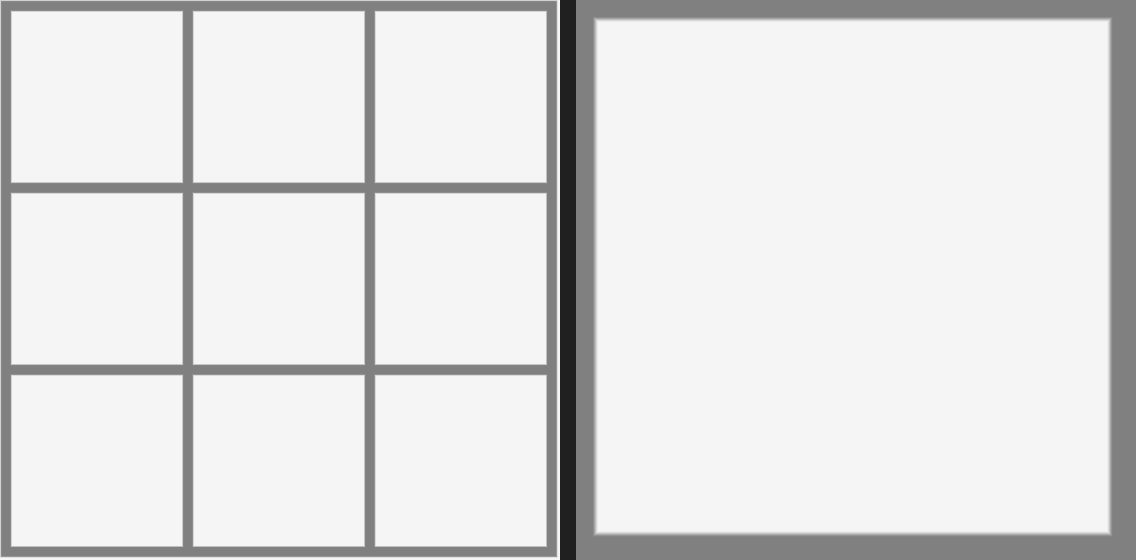
Left: the whole. Right: its middle third, enlarged.
Give the GLSL for this pattern, as a three.js fragment shader.

```glsl
// Three by three grid of pale square panels divided and framed by even grey lines.
varying vec2 vUv;

const vec3 PANEL_COLOR = vec3(0.96);
const vec3 LINE_COLOR = vec3(0.50);
const float CELLS = 3.0;
const float CELL_PITCH = 0.32487;
const float LINE_WIDTH = 0.0186;
const float EDGE_SOFTNESS = 0.002;
const vec2 GRID_ORIGIN = vec2(0.0107, 0.0147);

// Signed distance to the nearest line of an endless square grid.
float gridDistance(vec2 p, float pitch, float width) {
  vec2 toLine = abs(fract(p / pitch + 0.5) - 0.5) * pitch;
  return min(toLine.x, toLine.y) - 0.5 * width;
}

// Signed distance to a square centred on the origin.
float squareDistance(vec2 p, float halfSize) {
  vec2 d = abs(p) - halfSize;
  return max(d.x, d.y);
}

// Soft coverage of the inside of a shape.
float coverage(float dist, float softness) {
  return 1.0 - smoothstep(-softness, softness, dist);
}

void main() {
  vec2 p = vUv - GRID_ORIGIN;
  float halfSpan = 0.5 * CELLS * CELL_PITCH;

  // Grid lines, cut off at the outer side of the frame
  float lines = gridDistance(p, CELL_PITCH, LINE_WIDTH);
  float frame = squareDistance(p - halfSpan, halfSpan + 0.5 * LINE_WIDTH);
  float ink = coverage(max(lines, frame), EDGE_SOFTNESS);

  gl_FragColor = vec4(mix(PANEL_COLOR, LINE_COLOR, ink), 1.0);
}
```
